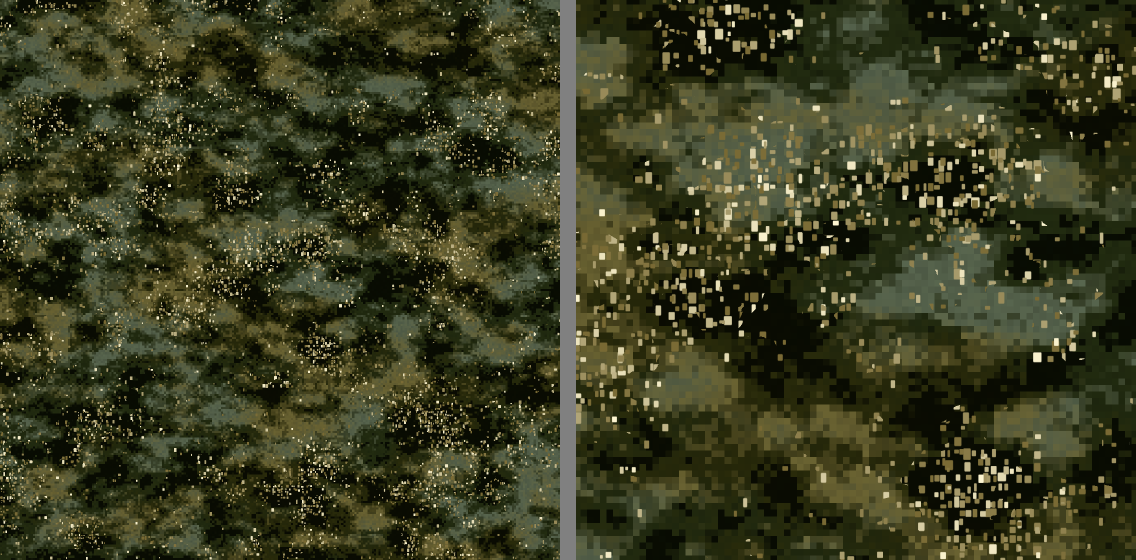
Left: the whole. Right: its middle third, enlarged.
Give the GLSL for this texture, as a Shadertoy shader.

```glsl
#define CELLS 256.0
#define PATCH_SCALE vec2(18.0, 27.0)
#define BANDS 3.84
#define RAGGED 0.11
#define FLECK_GRID vec2(190.0, 140.0)
#define FLECK_DENSITY 0.36
#define SHADOW vec3(0.035, 0.045, 0.008)
#define MOSS vec3(0.14, 0.16, 0.05)
#define LICHEN vec3(0.25, 0.26, 0.14)
#define PALE vec3(0.36, 0.37, 0.24)
#define OCHRE vec3(0.47, 0.41, 0.20)
#define CREAM vec3(1.0, 0.97, 0.83)

float hash(vec2 p) {
    return fract(sin(dot(p, vec2(127.1, 311.7))) * 43758.5453);
}

float noise(vec2 p) {
    vec2 i = floor(p), f = fract(p);
    f = f * f * (3.0 - 2.0 * f);
    return mix(mix(hash(i), hash(i + vec2(1, 0)), f.x),
               mix(hash(i + vec2(0, 1)), hash(i + vec2(1, 1)), f.x), f.y);
}

float fbm(vec2 p) {
    float sum = 0.0, weight = 0.42;
    for (int i = 0; i < 4; i++) {
        sum += weight * noise(p);
        p = p * 2.03 + 17.3;
        weight *= 0.66;
    }
    return sum;
}

// Ragged patches in four tones, sampled on a fine mosaic
vec3 ground(vec2 uv) {
    vec2 cell = floor(uv * CELLS);
    vec2 p = (cell + 0.5) / CELLS;
    float grain = hash(cell + 3.7) - 0.5;

    // Horizontal bands repeat one shared pattern, leaving faint seams
    float band = fract((1.0 - p.y) * BANDS);
    float shared = fbm(vec2(p.x * 12.0, band * 5.0) + 61.0);
    float tone = fbm(p * PATCH_SCALE) + 0.35 * shared - 0.175 + RAGGED * grain;

    vec3 col = mix(SHADOW, MOSS, smoothstep(0.38, 0.42, tone));
    col = mix(col, LICHEN, smoothstep(0.515, 0.55, tone));
    col = mix(col, PALE, smoothstep(0.60, 0.635, tone));

    // Drift between grey-green and brown
    float hue = fbm(p * vec2(6.0, 10.0) + 23.0) + 0.12 * grain;
    float warmth = smoothstep(0.33, 0.67, hue);
    col *= mix(vec3(0.90, 1.01, 1.20), vec3(1.08, 0.98, 0.76), warmth);
    return col * (1.0 + 0.14 * grain);
}

// Small upright flecks gathered in clusters
vec3 addFlecks(vec3 col, vec2 uv) {
    for (int layer = 0; layer < 2; layer++) {
        float seed = float(layer) * 37.0;
        vec2 grid = uv * FLECK_GRID * (1.0 + 0.4 * float(layer)) + seed * 0.37;
        vec2 id = floor(grid);
        float cluster = fbm(uv * vec2(14.0, 16.0) + 91.0);
        float chance = 0.014 + FLECK_DENSITY * smoothstep(0.45, 0.78, cluster);
        vec2 halfSize = 0.2 + 0.3 * vec2(hash(id + seed + 11.0), hash(id + seed + 19.0));
        vec2 room = 1.0 - 2.0 * halfSize;
        vec2 shift = (vec2(hash(id + 29.0), hash(id + 41.0)) - 0.5) * room;
        vec2 q = abs(fract(grid) - 0.5 - shift) - halfSize + 0.12;
        float dist = length(max(q, 0.0)) - 0.12;
        float shown = step(hash(id + seed + 53.0), chance) * smoothstep(0.06, -0.06, dist);
        float glow = hash(id + seed + 67.0);
        col = mix(col, mix(OCHRE, CREAM, glow * glow), shown);
    }
    return col;
}

void mainImage(out vec4 fragColor, in vec2 fragCoord) {
    // Four samples per pixel smooth the mosaic and fleck edges
    vec3 col = vec3(0.0);
    for (int i = 0; i < 4; i++) {
        vec2 offset = vec2(i % 2, i / 2) * 0.5 - 0.25;
        vec2 uv = (fragCoord + offset) / iResolution.y;
        col += 0.25 * addFlecks(ground(uv), uv);
    }
    fragColor = vec4(col, 1.0);
}
```
